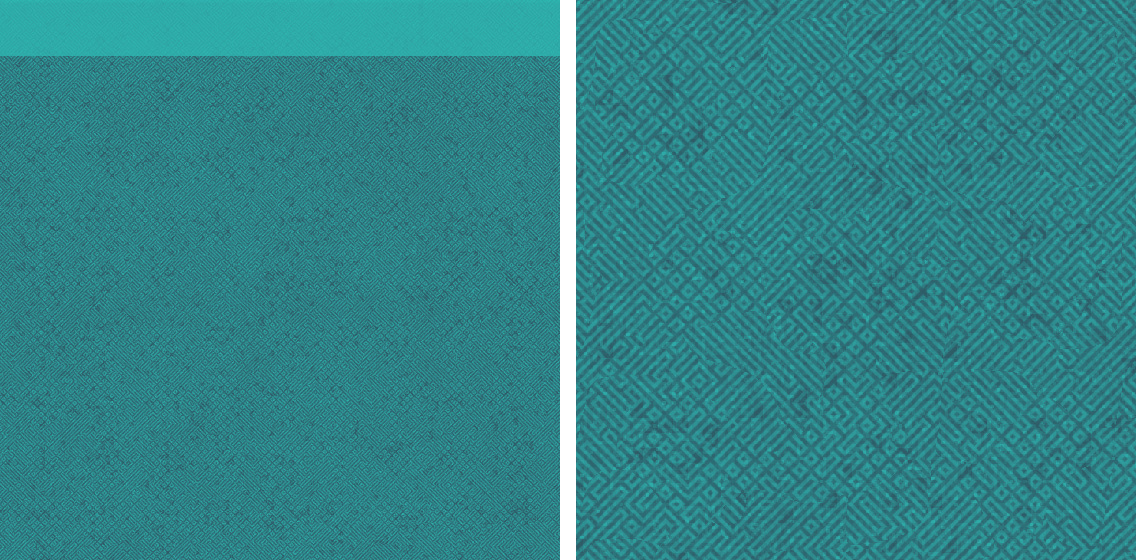
Left, the full canvas; right, a detail of the centre.
Give the GLSL for this texture, as a Shadertoy shader.

```glsl
#define CELLS 150.0
#define GRAINS 512.0
#define PLAID_REPEATS 9.5
#define BAND_START 0.9
#define BODY_TONE 0.425
#define BAND_TONE 0.92
#define LINE_CONTRAST 0.40
#define GRAIN_CONTRAST 0.27
#define DEEP_TEAL vec3(0.18, 0.36, 0.405)
#define BRIGHT_TEAL vec3(0.18, 0.70, 0.685)

const float TAU = 6.2831853;

float hash(vec2 p) {
    vec3 q = fract(vec3(p.xyx) * 0.1031);
    q += dot(q, q.yzx + 33.33);
    return fract((q.x + q.y) * q.z);
}

float valueNoise(vec2 p) {
    vec2 cell = floor(p);
    vec2 f = fract(p);
    f = f * f * (3.0 - 2.0 * f);
    float low = mix(hash(cell), hash(cell + vec2(1.0, 0.0)), f.x);
    float high = mix(hash(cell + vec2(0.0, 1.0)), hash(cell + 1.0), f.x);
    return mix(low, high, f.y);
}

// Strokes form diamonds where tile turns alternate and stripes where they agree.
float weave(vec2 uv, float rings, float slant) {
    vec2 p = uv * CELLS;
    vec2 cell = floor(p);
    vec2 f = fract(p);
    float turn = rings > 0.0 ? mod(cell.x + cell.y, 2.0) : step(0.0, slant);
    if (hash(cell + 19.0) < 0.13) turn = 1.0 - turn;
    if (turn > 0.5) f.x = 1.0 - f.x;
    float across = f.x + f.y;
    float stroke = min(abs(across - 0.5), abs(across - 1.5)) * 0.7071;
    return 1.0 - smoothstep(0.08, 0.26, stroke);
}

void mainImage(out vec4 fragColor, in vec2 fragCoord) {
    vec2 uv = fragCoord / iResolution.xy;

    // Broad plaid: diamond-shaped patches of rings, stripes slanting between
    vec2 angle = TAU * PLAID_REPEATS * (uv - 0.5);
    vec2 wave = cos(angle);
    float patches = valueNoise(uv * 24.0) - 0.5;
    float rings = 0.5 * (wave.x + wave.y) + 1.3 * patches - 0.05;
    float slant = sin(angle.x) * sin(angle.y) + 1.6 * (valueNoise(uv * 22.0 + 7.0) - 0.5);

    // Fine weave, grain and sparks
    float grain = hash(floor(uv * GRAINS) + 53.0);
    float detail = LINE_CONTRAST * (weave(uv, rings, slant) - 0.48);
    detail += GRAIN_CONTRAST * (grain - 0.5);
    detail += 0.14 * smoothstep(0.94, 1.0, grain);

    // Dark half tiles, cut along the diagonal, gather in the ring patches
    vec2 tile = uv * CELLS * 0.75;
    vec2 local = fract(tile) - 0.5;
    float pick = hash(floor(tile) + 81.0);
    float side = hash(floor(tile) + 11.0) > 0.5 ? local.x + local.y : local.x - local.y;
    float darkChance = 0.07 + 0.16 * smoothstep(0.1, 0.8, rings);
    detail -= 0.18 * step(pick, darkChance) * smoothstep(-0.15, 0.15, side + 0.2);

    // Gentle broad shading
    detail += 0.03 * (wave.x + wave.y) * (valueNoise(uv * 5.0) - 0.5);
    detail += 0.05 * (valueNoise(uv * 9.0 + 31.0) - 0.5);

    // Pale upper band with a subdued weave and a bright rim
    float edge = 0.5 / iResolution.y;
    float band = smoothstep(BAND_START - edge, BAND_START + edge, uv.y);
    float rim = smoothstep(0.994, 0.998, uv.y);
    float bodyTone = BODY_TONE + detail;
    float bandTone = BAND_TONE + 0.22 * detail + 0.06 * rim;
    float tone = mix(bodyTone, bandTone, band);

    fragColor = vec4(mix(DEEP_TEAL, BRIGHT_TEAL, clamp(tone, 0.0, 1.15)), 1.0);
}
```
